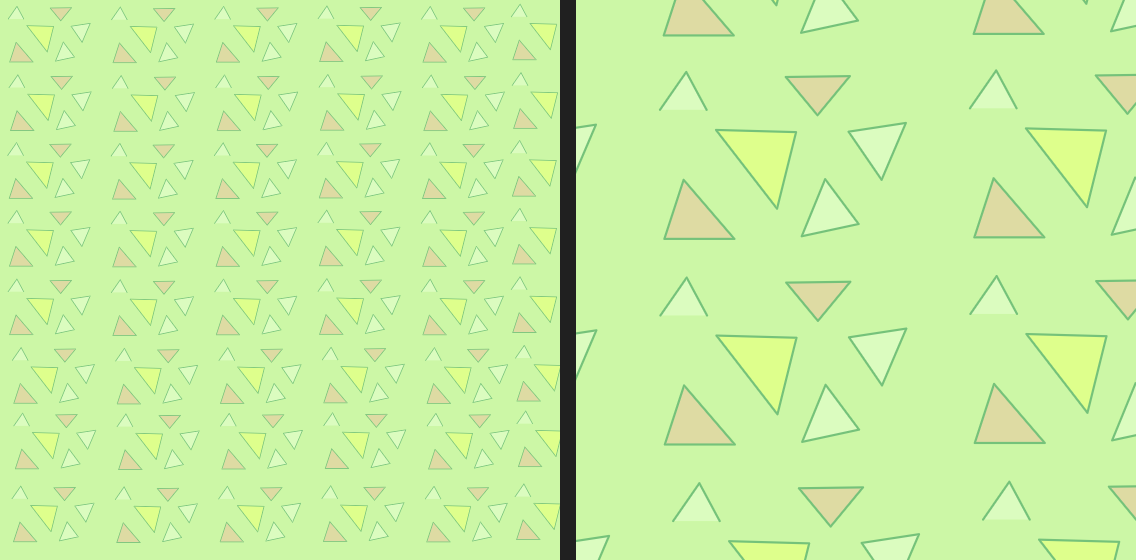
Left, the full canvas; right, a detail of the centre.
Reproduce this pattern procedurally as a Shadertoy shader.

```glsl
// Loose grid of small outlined triangles on pale green: six triangles per motif,
// six columns by eight rows, each row and column nudged off the regular pitch.
// Every pixel finds its motif, then layers the triangles by signed distance.

const float CANVAS = 768.0;        // layout units across the canvas
const float LINE_WIDTH = 1.0;      // outline width in layout units
const int ROWS = 8;
const int LAST_COLUMN = 5;
const int TRIANGLES = 6;
const int OPEN_TRIANGLE = 0;       // this one has no outline along its base

const float COLUMN_PITCH = 141.7;
const float COLUMN_MARGIN = 4.0;
const float LAST_COLUMN_X = 690.0; // the last column sits closer to its neighbour
const float LAST_COLUMN_EDGE = 697.0;

const vec3 GROUND = vec3(0.80, 0.97, 0.65);
const vec3 MINT   = vec3(0.86, 0.99, 0.75);
const vec3 LEMON  = vec3(0.87, 1.00, 0.55);
const vec3 SAND   = vec3(0.87, 0.86, 0.64);
const vec3 OUTLINE = vec3(0.46, 0.76, 0.48);

// Placement of rows and columns, measured from the top left
const float ROW_Y[ROWS] = float[](0.0, 94.0, 187.0, 280.0, 374.0, 468.0, 558.0, 658.0);
const float ROW_SHIFT[ROWS] = float[](0.3, 1.5, -0.3, 0.0, 0.2, 6.0, 8.0, 5.5);
const float COLUMN_SHIFT[6] = float[](0.0, 1.0, 0.2, -0.5, 0.2, -3.0);

// Motif corners, three per triangle; the left-hand group comes first
const vec2 CORNERS[18] = vec2[](
    vec2(11.0, 26.0), vec2(23.0, 8.7),  vec2(32.3, 26.0),
    vec2(36.6, 35.2), vec2(73.2, 36.2), vec2(64.5, 71.2),
    vec2(13.0, 85.0), vec2(21.8, 58.0), vec2(45.0, 85.0),
    vec2(68.5, 11.0), vec2(97.8, 10.6), vec2(83.0, 28.5),
    vec2(97.2, 36.0), vec2(123.4, 32.0), vec2(112.3, 58.0),
    vec2(75.8, 83.8), vec2(86.5, 57.7), vec2(101.8, 78.2));
const vec3 FILLS[TRIANGLES] = vec3[](MINT, LEMON, SAND, SAND, MINT, MINT);
const int LEFT_GROUP = 3;

float segmentDistance(vec2 p, vec2 a, vec2 b)
{
    vec2 ap = p - a, ab = b - a;
    return length(ap - ab * clamp(dot(ap, ab) / dot(ab, ab), 0.0, 1.0));
}

// Positive on the inner side of an edge, for corners in clockwise screen order
float edgeSide(vec2 p, vec2 a, vec2 b)
{
    vec2 ab = b - a, ap = p - a;
    return ab.x * ap.y - ab.y * ap.x;
}

// Antialiased coverage of the region where d is negative
float coverage(float d, float pixel)
{
    return clamp(0.5 - d / pixel, 0.0, 1.0);
}

vec3 drawTriangle(vec3 color, vec2 p, int index, float pixel)
{
    vec2 a = CORNERS[3 * index], b = CORNERS[3 * index + 1], c = CORNERS[3 * index + 2];
    float sides = min(segmentDistance(p, a, b), segmentDistance(p, b, c));
    float base = segmentDistance(p, c, a);
    float inner = min(min(edgeSide(p, a, b), edgeSide(p, b, c)), edgeSide(p, c, a));
    float edge = min(sides, base);

    color = mix(color, FILLS[index], coverage(inner > 0.0 ? -edge : edge, pixel));
    float stroke = index == OPEN_TRIANGLE ? sides : edge;
    return mix(color, OUTLINE, coverage(stroke - 0.5 * LINE_WIDTH, pixel));
}

void mainImage(out vec4 fragColor, in vec2 fragCoord)
{
    float pixel = CANVAS / iResolution.y;
    vec2 p = vec2(fragCoord.x, iResolution.y - fragCoord.y) * pixel;

    // Find the row, then the column within the shifted row
    int row = 0;
    for (int i = 1; i < ROWS; i++)
        if (p.y > ROW_Y[i]) row = i;
    p -= vec2(ROW_SHIFT[row], ROW_Y[row]);

    bool last = p.x > LAST_COLUMN_EDGE;
    int column = last ? LAST_COLUMN
        : clamp(int(floor((p.x + COLUMN_MARGIN) / COLUMN_PITCH)), 0, LAST_COLUMN - 1);
    p -= vec2(last ? LAST_COLUMN_X : float(column) * COLUMN_PITCH, COLUMN_SHIFT[column]);

    // Layer the motif; the last column keeps only its left-hand group
    vec3 color = GROUND;
    int count = last ? LEFT_GROUP : TRIANGLES;
    for (int i = 0; i < count; i++)
        color = drawTriangle(color, p, i, pixel);

    fragColor = vec4(color, 1.0);
}
```
